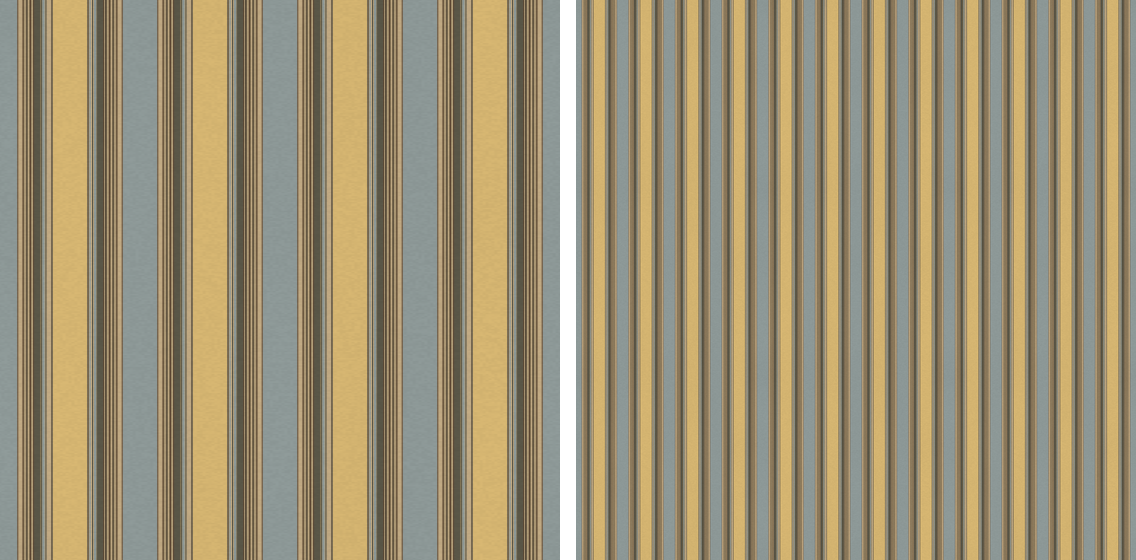
Left, the tile; right, the same tile 3 across and 3 down.
Give the GLSL for this pattern, as a three.js fragment shader.

```glsl
// Woven awning stripe: four repeats of a slate band and a gold band, with
// clusters of dark pinstripes between them. Each repeat is folded at its middle;
// stripes are box-filtered intervals, and wrapping noise gives the weave.
varying vec2 vUv;

float hash(vec2 p) {
  vec3 q = fract(p.xyx * vec3(0.1031, 0.1030, 0.0973));
  q += dot(q, q.yzx + 33.33);
  return fract((q.x + q.y) * q.z);
}

// Value noise that wraps after a whole number of cells.
float wrapNoise(vec2 uv, vec2 cells) {
  vec2 p = uv * cells;
  vec2 i = floor(p);
  vec2 f = smoothstep(0.0, 1.0, p - i);
  vec2 a = mod(i, cells);
  vec2 b = mod(i + 1.0, cells);
  return mix(mix(hash(a), hash(vec2(b.x, a.y)), f.x),
             mix(hash(vec2(a.x, b.y)), hash(b), f.x), f.y);
}

// Paints ink between two positions, with edges as soft as one pixel.
void stripe(inout vec3 cloth, float x, float from, float to, float soft, vec3 ink) {
  float cover = clamp((x - from) / soft + 0.5, 0.0, 1.0)
              - clamp((x - to) / soft + 0.5, 0.0, 1.0);
  cloth = mix(cloth, ink, cover);
}

void main() {
  vec3 slate = vec3(0.55, 0.595, 0.59);
  vec3 gold = vec3(0.83, 0.705, 0.44);
  vec3 tan_ = vec3(0.75, 0.66, 0.51);
  vec3 khaki = vec3(0.54, 0.48, 0.35);
  vec3 olive = vec3(0.35, 0.335, 0.275);
  vec3 brown = vec3(0.35, 0.265, 0.19);

  // One repeat is 192 units wide; fold it from slate centre to gold centre.
  float x = fract(vUv.x * 4.0) * 192.0;
  float d = 96.0 - abs(x - 96.0);
  float side = step(96.0, x);
  float soft = max(fwidth(vUv.x) * 768.0, 0.001);

  // Broad bands and the ground of the cluster.
  vec3 cloth = slate;
  stripe(cloth, d, 24.0, 72.0, soft, tan_);
  stripe(cloth, d, 31.0, 60.0, soft, khaki);
  stripe(cloth, d, 72.0, 200.0, soft, gold);

  // Pinstripes beside the slate band, each followed by a pale hairline.
  stripe(cloth, d, 23.8, 25.1, soft, brown);
  for (int i = 0; i < 4; i++) {
    float k = float(i);
    float at = 31.0 + k * 4.9;
    float present = i < 3 ? 1.0 : side;
    float width = (1.4 + 0.3 * k) * present;
    stripe(cloth, d, at, at + width, soft, mix(brown, olive, mod(k, 2.0) * 0.5));
    stripe(cloth, d, at + 2.5, at + 2.5 + 1.6 * present, soft, tan_);
  }

  // Wide dark core, offset on the two sides of the fold.
  float core = 45.6 + 3.6 * side;
  stripe(cloth, d, core, core + 9.6, soft, olive);
  stripe(cloth, d, core, core + 1.2, soft, brown);

  // Slate accents and dark lines beside the gold band.
  float accent = 58.0 + 2.0 * side;
  stripe(cloth, d, accent - 1.6, accent - 0.5, soft, olive);
  stripe(cloth, d, accent, accent + 3.2, soft, slate);
  stripe(cloth, d, accent + 4.2, accent + 5.8, soft, olive);
  stripe(cloth, d, 67.2, 67.2 + 2.6 * side, soft, mix(slate, tan_, 0.3));
  stripe(cloth, d, 70.3, 72.2, soft, mix(brown, olive, 0.6));

  // Fine weave and faint broad shading.
  float weave = wrapNoise(vUv, vec2(192.0, 384.0)) - 0.5;
  float shade = wrapNoise(vUv, vec2(6.0, 5.0)) - 0.5;
  cloth *= 1.0 + 0.045 * weave + 0.02 * shade;

  gl_FragColor = vec4(cloth, 1.0);
}
```
